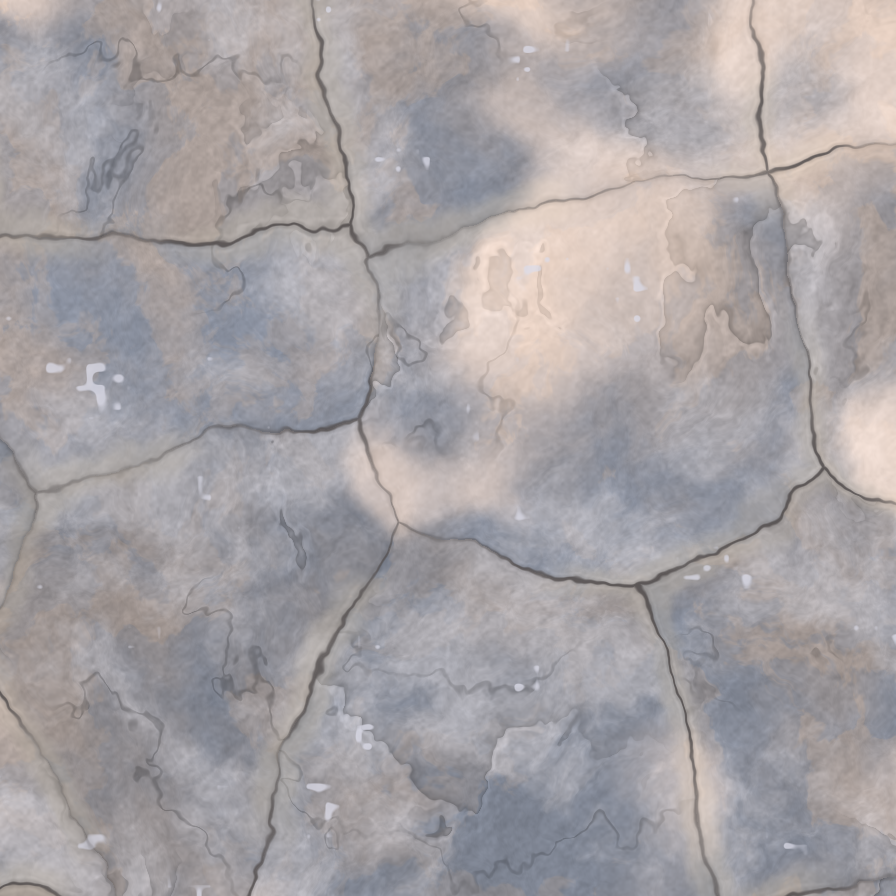
This texture is drawn by a Shadertoy shader. Its source:

```glsl
// Weathered flagstone paving: slate-blue and tan slabs, thin cracks, patches of warm light.

float hash(vec2 p) {
    return fract(sin(dot(p, vec2(127.1, 311.7))) * 43758.5453);
}

float noise(vec2 p) {
    vec2 i = floor(p), f = fract(p);
    f = f * f * (3.0 - 2.0 * f);
    return mix(mix(hash(i), hash(i + vec2(1, 0)), f.x),
               mix(hash(i + vec2(0, 1)), hash(i + vec2(1, 1)), f.x), f.y);
}

float fbm(vec2 p, int octaves) {
    float sum = 0.0, amp = 0.5, total = 0.0;
    for (int i = 0; i < octaves; i++) {
        sum += amp * noise(p);
        total += amp;
        amp *= 0.57;
        p = mat2(1.6, 1.2, -1.2, 1.6) * p + 7.3;
    }
    return sum / total;
}

vec2 slabCentre(vec2 cell) {
    return cell + 0.08 + 0.84 * vec2(hash(cell + 3.7), hash(cell + 41.3));
}

// x: distance to the nearest joint, yz: cell of the slab
vec3 slabs(vec2 p) {
    vec2 base = floor(p), nearest = base;
    float best = 9.0;
    for (int y = -1; y <= 1; y++)
    for (int x = -1; x <= 1; x++) {
        vec2 cell = base + vec2(x, y);
        float d = distance(p, slabCentre(cell));
        if (d < best) { best = d; nearest = cell; }
    }
    vec2 a = slabCentre(nearest);
    float joint = 9.0;
    for (int y = -2; y <= 2; y++)
    for (int x = -2; x <= 2; x++) {
        vec2 cell = nearest + vec2(x, y);
        if (x == 0 && y == 0) continue;
        vec2 b = slabCentre(cell);
        joint = min(joint, dot(0.5 * (a + b) - p, normalize(b - a)));
    }
    return vec3(joint, nearest);
}

void mainImage(out vec4 fragColor, in vec2 fragCoord) {
    vec2 p = fragCoord / iResolution.y;
    vec2 bend = vec2(fbm(p * 4.0, 6), fbm(p * 4.0 + 19.0, 6)) - 0.5;
    vec3 slab = slabs((p + 0.11 * bend) * 2.5 + 5.0);
    float joint = slab.x / 2.5;
    float slabTone = hash(slab.yz + 11.0);
    vec2 q = p + 0.15 * bend + slab.yz * 3.1;

    // Slate and tan mineral stains, some with crisp ragged edges
    float cloud = fbm(q * 5.0, 6);
    float stain = fbm(q * 11.0 + 31.0, 6);
    float tanShare = smoothstep(0.3, 0.7, cloud + 0.35 * (slabTone - 0.5));
    float crisp = smoothstep(0.47, 0.53, stain + 0.3 * (cloud - 0.5));
    tanShare = mix(tanShare, crisp, 0.2 + 0.3 * noise(p * 4.0 + 61.0));
    vec3 color = mix(vec3(0.505, 0.53, 0.585), vec3(0.645, 0.6, 0.58), tanShare);
    color *= 0.94 + 0.13 * hash(slab.yz + 27.0);

    // Pale mineral veil
    float veil = smoothstep(0.42, 0.68, fbm(q * 7.0 + 53.0, 7));
    color = mix(color, vec3(0.75, 0.74, 0.76), 0.68 * veil);

    // Embossed surface, slanted fibres and grain
    vec2 toLight = vec2(-0.003, 0.004);
    float relief = fbm(q * 16.0, 6) - fbm((q + toLight) * 16.0, 6);
    vec2 slant = mat2(0.7, -0.7, 0.7, 0.7) * p;
    float fibre = noise(slant * vec2(55, 210)) + noise(slant * vec2(25, 95) + 4.0) - 1.0;
    float grain = noise(p * 250.0) + noise(p * 140.0 + 8.0) - 1.0;
    color *= 1.0 + 0.5 * relief + 0.035 * fibre + 0.065 * grain;

    // Chipped ledges: a lip with a shadow fading to one side
    float ledge = fbm(q * 3.6 + 71.0, 6) - 0.5;
    float broken = smoothstep(0.42, 0.72, noise(p * 6.0 + 13.0));
    float shadow = smoothstep(-0.002, 0.004, ledge) * exp(-max(ledge, 0.0) * 50.0);
    float lip = smoothstep(0.018, 0.0, abs(ledge + 0.012));
    color *= 1.0 + broken * (0.08 * lip - 0.22 * shadow);

    // Faint hairline veins
    float vein = abs(fbm(q * 5.5 + 97.0, 5) - 0.5);
    float veinShown = smoothstep(0.4, 0.75, noise(p * 7.0 + 83.0));
    color *= 1.0 - 0.17 * veinShown * smoothstep(0.014, 0.002, vein);

    // Sandy rims along the joints
    float ragged = joint + 0.04 * (stain - 0.5);
    float rim = smoothstep(0.032, 0.008, ragged) * smoothstep(0.35, 0.7, noise(p * 7.0 + 5.0));
    color = mix(color, vec3(0.76, 0.725, 0.68), 0.45 * rim);

    // Dappled warm light
    float light = fbm((p + 0.16 * bend) * 5.0 + 2.6, 2);
    float sun = smoothstep(0.55, 0.8, light);
    color = mix(color, color * 0.5 + vec3(0.6, 0.53, 0.48), 0.85 * sun);

    // Rare white flecks
    float fleck = smoothstep(0.86, 0.92, 0.65 * noise(p * 17.0 + 6.0) + 0.35 * noise(p * 90.0));
    color = mix(color, vec3(0.86, 0.86, 0.91), 0.75 * fleck);

    // Thin cracks that fade in and out, lying in a soft groove
    float width = 0.0004 + 0.002 * noise(p * 14.0 + 3.0);
    float crack = 1.0 - smoothstep(width * 0.4, width + 0.0018, joint);
    float depth = 0.12 + 0.75 * smoothstep(0.2, 0.75, fbm(p * 8.0 + 37.0, 3));
    float edgeLight = smoothstep(0.004, 0.0, abs(joint - 0.007));
    color *= 1.0 + 0.06 * edgeLight * depth - 0.13 * exp(-joint * 150.0);
    color = mix(color, vec3(0.33, 0.31, 0.31), crack * depth);

    fragColor = vec4(clamp(color, 0.0, 1.0), 1.0);
}
```
